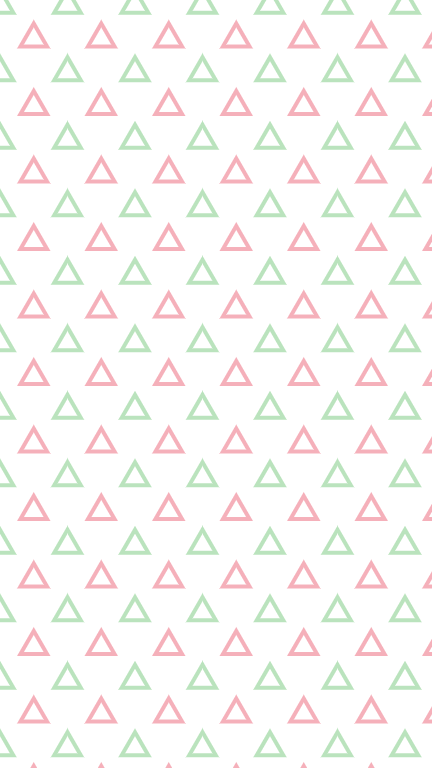
Give the GLSL for this pattern, as a Shadertoy shader.

```glsl
// Staggered rows of outlined green and pink equilateral triangles on white.

const float COLUMNS = 6.4;         // repeats across the canvas width
const float SIDE = 0.496;          // outer side length, in repeats
const float LINE_WIDTH = 0.059;    // outline thickness, in repeats
const float BASE_DROP = 0.2185;    // first green base below the top edge
const vec2 STAGGER = vec2(0.5, -0.5);

const vec3 PAPER = vec3(1.0);
const vec3 GREEN = vec3(0.73, 0.89, 0.74);
const vec3 PINK = vec3(0.96, 0.69, 0.73);

// Mitred distance to an equilateral triangle whose base is centred on the origin
float triangleDistance(vec2 p) {
    float slope = dot(vec2(abs(p.x), p.y), vec2(0.8660254, 0.5));
    return max(-p.y, slope - 0.8660254 * 0.5 * SIDE);
}

// Coverage of the outline repeated once per unit cell
float outlineGrid(vec2 p, float pixel) {
    vec2 cell = vec2(fract(p.x + 0.5) - 0.5, fract(p.y + 0.25) - 0.25);
    float d = triangleDistance(cell);
    float outer = clamp(0.5 - d / pixel, 0.0, 1.0);
    float inner = clamp(0.5 - (d + LINE_WIDTH) / pixel, 0.0, 1.0);
    return outer - inner;
}

void mainImage(out vec4 fragColor, in vec2 fragCoord) {
    // One unit is one repeat; the grid hangs from the top left corner
    float pixel = COLUMNS / iResolution.x;
    vec2 p = vec2(fragCoord.x, fragCoord.y - iResolution.y) * pixel;
    p.y += BASE_DROP;

    vec3 color = PAPER;
    color = mix(color, GREEN, outlineGrid(p, pixel));
    color = mix(color, PINK, outlineGrid(p - STAGGER, pixel));
    fragColor = vec4(color, 1.0);
}
```
